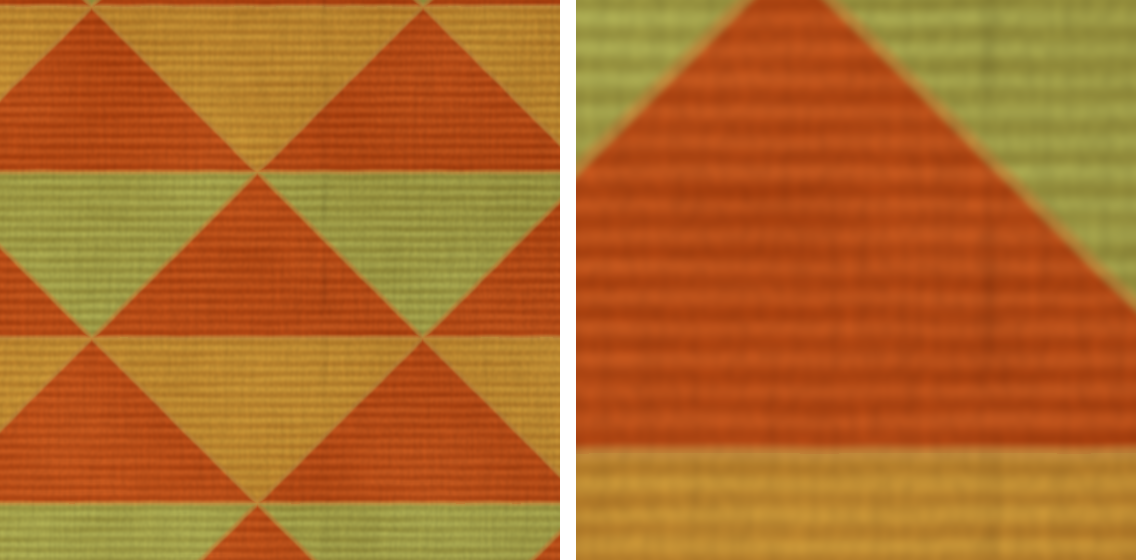
Left: the whole. Right: its middle third, enlarged.
Reproduce this pattern procedurally as a WebGL 2 fragment shader.

```glsl
#version 300 es
precision highp float;
// Ribbed woven cloth: staggered rows of red triangles on alternating green
// and gold bands, divided by thin tan seams. Rows and columns come from
// floor and mod; gradient noise adds uneven ribs, threads and faded dye.

uniform vec2 u_resolution;
out vec4 fragColor;

const float TAU = 6.2831853;
const float CELL = 0.2957;                 // row height and half column period
const vec2 ANCHOR = vec2(0.4596, 0.6927);  // apex of one triangle on green
const float RIBS_PER_ROW = 16.0;
const float SEAM_HALF_WIDTH = 0.0036;
const float EDGE_SOFTNESS = 0.0042;
const float SIDE_INSET = 0.0012;           // trims the triangle tips

const vec3 RED_LIGHT = vec3(0.755, 0.335, 0.115);
const vec3 RED_DARK = vec3(0.630, 0.230, 0.045);
const vec3 GOLD_LIGHT = vec3(0.775, 0.580, 0.215);
const vec3 GOLD_DARK = vec3(0.665, 0.445, 0.140);
const vec3 GREEN_LIGHT = vec3(0.660, 0.660, 0.315);
const vec3 GREEN_DARK = vec3(0.545, 0.515, 0.205);
const vec3 SEAM_TAN = vec3(0.725, 0.510, 0.220);

vec2 hashGradient(vec2 cell) {
  vec3 p = fract(cell.xyx * vec3(0.1031, 0.1030, 0.0973));
  p += dot(p, p.yzx + 33.33);
  float angle = TAU * fract((p.x + p.y) * p.z);
  return vec2(cos(angle), sin(angle));
}

float gradientNoise(vec2 p) {
  vec2 i = floor(p);
  vec2 f = p - i;
  vec2 w = f * f * f * (f * (f * 6.0 - 15.0) + 10.0);
  float a = dot(hashGradient(i), f);
  float b = dot(hashGradient(i + vec2(1, 0)), f - vec2(1, 0));
  float c = dot(hashGradient(i + vec2(0, 1)), f - vec2(0, 1));
  float d = dot(hashGradient(i + vec2(1, 1)), f - vec2(1, 1));
  return mix(mix(a, b, w.x), mix(c, d, w.x), w.y);
}

// Distance to the sloping sides, positive inside the triangle.
float triangleSides(float x, float drop, float apexX) {
  float across = abs(mod(x - apexX + CELL, 2.0 * CELL) - CELL);
  return (drop * CELL - across) * 0.70711 - SIDE_INSET;
}

float seamMask(float dist, float halfWidth, float softness) {
  return 1.0 - smoothstep(halfWidth - softness, halfWidth + softness, abs(dist));
}

// Dye level, 0 in dark grooves and 1 on light crests; strength varies by place.
float ribLevel(vec2 uv, float row) {
  float unevenness = gradientNoise(uv * vec2(8.0, 70.0));
  float wave = cos(TAU * (row * RIBS_PER_ROW + 0.08 * unevenness));
  float strength = 0.27 + 0.12 * gradientNoise(uv * vec2(9.0, 13.0) + 3.0);
  float drift = 0.35 * gradientNoise(uv * 4.0 + 8.0) + 0.22 * (0.5 - uv.y);
  return clamp(0.53 + strength * wave + 0.22 * unevenness + drift, 0.0, 1.0);
}

// Brightness factor from threads, grain and a faint crease.
float clothTone(vec2 uv, float creaseX) {
  float threads = gradientNoise(uv * vec2(110.0, 10.0));
  float grain = gradientNoise(uv * vec2(130.0, 100.0));
  float crease = exp(-pow((uv.x - creaseX) / 0.006, 2.0));
  crease *= 0.6 + gradientNoise(uv * vec2(20.0, 25.0));
  float fade = 0.03 * (0.5 - uv.x);
  return 1.0 + fade + 0.05 * threads + 0.04 * grain - 0.06 * crease;
}

void main() {
  vec2 uv = gl_FragCoord.xy / u_resolution;
  float pixel = 1.0 / min(u_resolution.x, u_resolution.y);
  float softness = max(EDGE_SOFTNESS, pixel);

  // Rows count downward; odd rows are gold and shifted half a period.
  vec2 wobble = 0.0014 * vec2(gradientNoise(uv * 24.0), gradientNoise(uv * 20.0 + 5.0));
  vec2 p = uv + wobble;
  float row = (ANCHOR.y - p.y) / CELL;
  float drop = fract(row);
  float odd = mod(floor(row), 2.0);

  float sides = triangleSides(p.x, drop, ANCHOR.x + odd * CELL);
  float rowEdge = min(drop, 1.0 - drop) * CELL;

  // Dyed areas, each with its own crest and groove colour
  float rib = ribLevel(uv, row);
  vec3 band = mix(mix(GREEN_DARK, GREEN_LIGHT, rib), mix(GOLD_DARK, GOLD_LIGHT, rib), odd);
  vec3 red = mix(RED_DARK, RED_LIGHT, rib);
  vec3 color = mix(band, red, smoothstep(-softness, softness, sides));

  // Seams, sloping and level
  float seam = max(0.75 * seamMask(sides + SIDE_INSET, SEAM_HALF_WIDTH, softness),
                   0.85 * seamMask(rowEdge, SEAM_HALF_WIDTH, softness));
  color = mix(color, SEAM_TAN * mix(0.94, 1.04, rib), seam);

  color *= clothTone(uv, 0.58);
  fragColor = vec4(clamp(color, 0.0, 1.0), 1.0);
}
```
